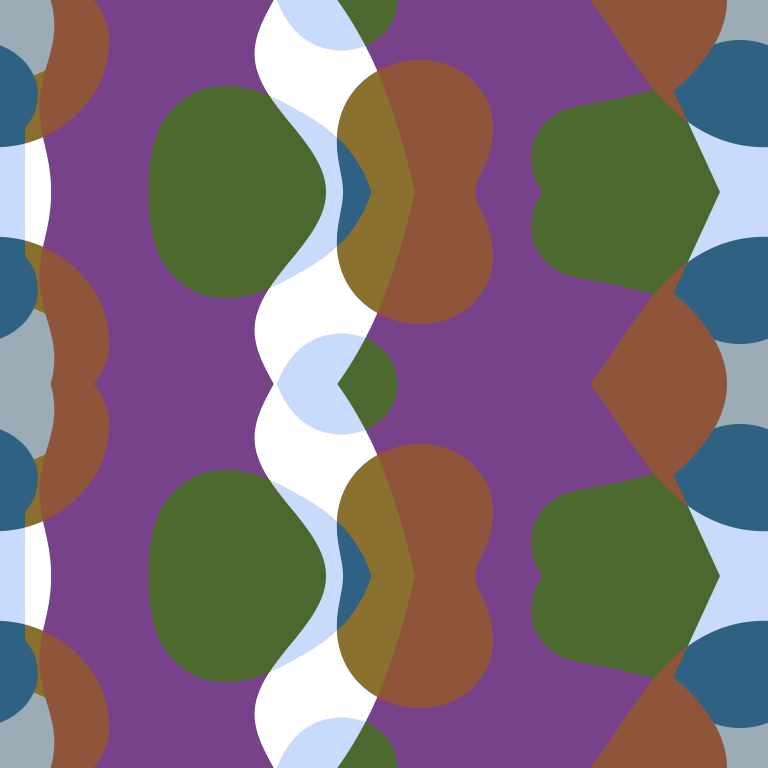
Write a Shadertoy shader that draws this pattern.

```glsl
// Flat wallpaper of overlapping wavy blobs, one repeat across and two mirrored down.
// Three masks (purple field, pool and leaf) are built from polar blobs and wavy
// edges; each combination of masks selects its own flat colour.

const float UNITS = 768.0;       // design units per canvas side
const float ROWS = 2.0;          // repeats down the canvas
const float HALF_ROW = 192.0;    // mirrored half of one repeat
const float SEAM = 768.0;        // x of the wrapped canvas edge
const float TIP_WIDTH = 0.35;    // angular falloff of cusps, radians
const float PI = 3.14159265;

const vec3 WHITE  = vec3(1.0);
const vec3 PURPLE = vec3(0.465, 0.260, 0.540);
const vec3 GREEN  = vec3(0.295, 0.412, 0.185);
const vec3 BROWN  = vec3(0.560, 0.335, 0.230);
const vec3 OLIVE  = vec3(0.540, 0.440, 0.185);
const vec3 SKY    = vec3(0.790, 0.860, 0.990);
const vec3 BLUE   = vec3(0.185, 0.380, 0.510);
const vec3 GREY   = vec3(0.610, 0.675, 0.715);

// Radial distance to a blob on the mirror axis: cosine waves 1..4 plus
// a cusp on the right and one on the left (negative values cut notches).
float blob(vec2 p, float centreX, float radius, vec4 waves, float rightTip, float leftTip) {
    vec2 d = vec2(p.x - centreX, p.y);
    float angle = atan(d.y, d.x + 1e-4);
    float r = radius + dot(waves, cos(angle * vec4(1.0, 2.0, 3.0, 4.0)));
    r += rightTip * exp(-angle / TIP_WIDTH) + leftTip * exp((angle - PI) / TIP_WIDTH);
    return length(d) - r;
}

// Approximate distance to an axis-aligned ellipse.
float ellipse(vec2 p, vec2 centre, vec2 radii) {
    return (length((p - centre) / radii) - 1.0) * min(radii.x, radii.y);
}

float box(vec2 p, vec2 centre, vec2 halfSize) {
    vec2 d = abs(p - centre) - halfSize;
    return max(d.x, d.y);
}

// Purple field: two vertical bands with wavy sides.
float fieldDistance(vec2 p) {
    float v = p.y;
    float seamLeft = 46.0 + (5.0 + 0.02 * v) * cos(2.0 * PI * v / 165.0);
    float ribbonLeft = 290.5 + 35.5 * cos(PI * v / 137.0) - 6.0 * pow(v / HALF_ROW, 8.0);
    float ribbonRight = 415.0 - 0.25 * v - 4.2e-6 * v * v * v;
    float rise = (HALF_ROW - v) / 92.0;
    float seamRight = max(720.0 - 0.46 * v, 727.0 - 55.0 * rise * rise);
    float leftBand = max(seamLeft - p.x, p.x - ribbonLeft);
    float rightBand = max(ribbonRight - p.x, p.x - seamRight);
    return min(leftBand, rightBand);
}

// Pools: rounded drop, small lens, notched shield and the seam lobes.
float poolDistance(vec2 p, vec2 wrapped, vec2 flipped) {
    float d = blob(p, 245.0, 104.0, vec4(0.0, 0.0, 7.5, 0.0), 15.0, 0.0);
    d = min(d, blob(flipped, 342.0, 53.0, vec4(0.0, 2.5, 0.0, 0.0), 0.0, 10.0));
    d = min(d, blob(wrapped, 610.0, 115.3, vec4(37.7, 19.5, 6.3, -3.8), 0.0, -20.0));
    d = min(d, ellipse(wrapped, vec2(740.0, 97.0), vec2(66.0, 55.0)));
    return min(d, box(wrapped, vec2(740.0, 0.0), vec2(53.0, 80.0)));
}

// Leaves: a peanut in the middle and a kite straddling the seam.
float leafDistance(vec2 p, vec2 wrappedFlipped) {
    float peanut = blob(p, 418.0, 103.0, vec4(-6.0, -33.0, -3.0, -4.0), 0.0, 0.0);
    float kite = blob(wrappedFlipped, SEAM, 138.0, vec4(-3.0, -9.0, 0.0, 0.0), -33.0, 46.0);
    return min(peanut, kite);
}

// Coverage of a shape, smoothed over one output pixel.
float coverage(float d) {
    return clamp(0.5 - d * iResolution.y / UNITS, 0.0, 1.0);
}

void mainImage(out vec4 fragColor, in vec2 fragCoord) {
    vec2 uv = fragCoord / iResolution.xy;

    // Fold each row about its centre; unwrap the left edge past the seam.
    vec2 p = vec2(uv.x * UNITS, abs(fract(uv.y * ROWS) - 0.5) * 2.0 * HALF_ROW);
    vec2 wrapped = p + vec2(p.x < 0.2 * UNITS ? SEAM : 0.0, 0.0);
    vec2 flipped = vec2(p.x, HALF_ROW - p.y);
    vec2 wrappedFlipped = vec2(wrapped.x, HALF_ROW - wrapped.y);

    float field = coverage(fieldDistance(p));
    float pool = coverage(poolDistance(p, wrapped, flipped));
    float leaf = coverage(leafDistance(p, wrappedFlipped));
    float mist = coverage(length(wrappedFlipped - vec2(775.0, 0.0)) - 80.0);

    // Colour by overlap, first beyond the field and then within it.
    vec3 bareLeaf = mix(OLIVE, GREY, mist);
    vec3 beyond = mix(mix(WHITE, SKY, pool), mix(bareLeaf, BLUE, pool), leaf);
    vec3 within = mix(mix(PURPLE, GREEN, pool), BROWN, leaf);
    fragColor = vec4(mix(beyond, within, field), 1.0);
}
```
